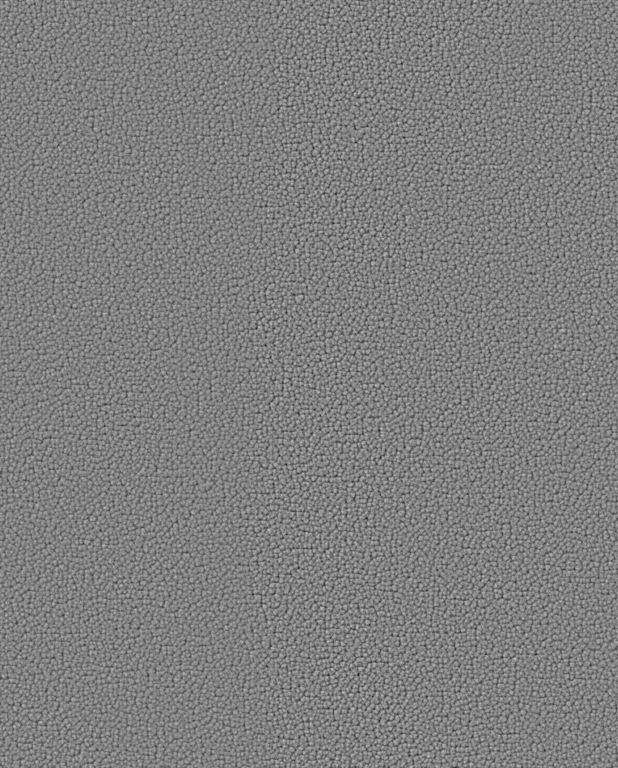
Give the GLSL for this texture, as a Shadertoy shader.

```glsl
// Fine grey plaster: tiny sharp grains with small dark pits between them.
// Two layers of cellular noise give the height; each point is compared with
// three neighbours, weighted towards the light, so that only relief remains.

const float BASE_GREY = 0.498;
const float CONTRAST = 0.37;
const float COARSE_GRAINS = 182.0;  // grains per canvas height
const float FINE_GRAINS = 290.0;
const float STEP_HEIGHT = 0.4;      // height difference between grains
const float LIGHT_ANGLE = 2.5;      // radians, from the upper left
const float THIRD_TURN = 2.0944;

vec2 hash22(vec2 p) {
    vec3 q = fract(vec3(p.xyx) * vec3(0.1031, 0.1030, 0.0973));
    q += dot(q, q.yzx + 33.33);
    return fract((q.xx + q.yz) * q.zy);
}

// Height of rounded grain tops, each at its own random level.
float grainHeight(vec2 p) {
    vec2 cell = floor(p);
    vec2 local = fract(p);
    float nearest = 8.0;
    float level = 0.0;
    for (int y = -1; y <= 1; y++) {
        for (int x = -1; x <= 1; x++) {
            vec2 offset = vec2(float(x), float(y));
            vec2 rnd = hash22(cell + offset);
            vec2 d = offset + rnd - local;
            float dist = dot(d, d);
            if (dist < nearest) {
                nearest = dist;
                level = fract(rnd.x * 17.0 + rnd.y * 31.0);
            }
        }
    }
    return STEP_HEIGHT * level - nearest;
}

vec2 direction(float angle) {
    return vec2(cos(angle), sin(angle));
}

// Height above the surroundings; the side facing the light counts most.
float relief(vec2 p, float angle, float reach, float lightShare) {
    float around = 0.0;
    for (int i = 0; i < 3; i++) {
        float share = i == 0 ? lightShare : 0.5 * (1.0 - lightShare);
        around += share * grainHeight(p + reach * direction(angle + float(i) * THIRD_TURN));
    }
    return grainHeight(p) - around;
}

// Slight bending that hides the cell grid.
vec2 bend(vec2 p, float amount) {
    vec2 a = sin(p.yx * vec2(91.0, 83.0) + 2.0 * sin(p * 37.0));
    vec2 b = sin(p.yx * vec2(237.0, 249.0) + 1.7);
    return p + amount * (a + 0.5 * b);
}

// Calmer left part, a rougher band right of a wavering upright edge.
float roughness(vec2 p) {
    float edge = 0.34 + 0.018 * sin(p.y * 6.0 + 2.4) + 0.006 * sin(p.y * 41.0);
    float side = smoothstep(-0.02, 0.02, p.x - edge);
    float fade = 1.0 - 0.6 * smoothstep(0.1, 0.4, p.x - edge);
    float patches = sin(p.x * 19.0 + 2.0 * sin(p.y * 9.0)) * sin(p.y * 14.0 + p.x * 7.0);
    return 0.92 + 0.2 * side * fade + 0.05 * patches;
}

// Sparse pale chips, smaller than a grain.
float chips(vec2 p) {
    vec2 cell = floor(p);
    vec2 rnd = hash22(cell + 71.0);
    float dist = length(fract(p) - 0.3 - 0.4 * rnd);
    float present = step(0.993, hash22(cell + 191.0).x);
    return present * (1.0 - smoothstep(0.1, 0.28, dist));
}

float plaster(vec2 p) {
    vec2 q = bend(p, 0.0004);
    float coarse = relief(q * COARSE_GRAINS, LIGHT_ANGLE, 0.55, 0.5);
    float fine = relief(q * FINE_GRAINS + 37.0, LIGHT_ANGLE - 0.6, 0.55, 0.4);
    float surface = coarse + 0.5 * fine;
    return BASE_GREY + CONTRAST * roughness(p) * surface + 0.12 * chips(q * 110.0);
}

void mainImage(out vec4 fragColor, in vec2 fragCoord) {
    // Average four points per pixel to smooth the grain edges.
    float grey = 0.0;
    for (int i = 0; i < 4; i++) {
        vec2 corner = vec2(float(i % 2), float(i / 2)) - 0.5;
        grey += 0.25 * plaster((fragCoord + 0.5 * corner) / iResolution.y);
    }
    fragColor = vec4(vec3(clamp(grey, 0.0, 1.0)), 1.0);
}
```
